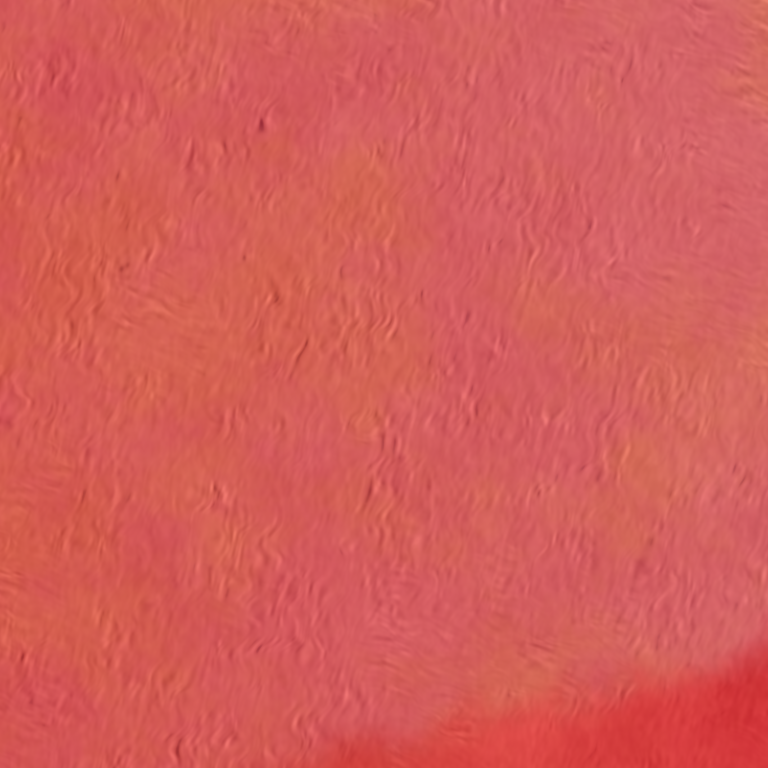
Reproduce this texture procedurally as a WebGL 1 fragment shader.

```glsl
precision highp float;
uniform vec2 u_resolution;

float hash(vec2 p) {
  vec3 q = fract(p.xyx * vec3(0.1031, 0.1030, 0.0973));
  q += dot(q, q.yzx + 33.33);
  return fract((q.x + q.y) * q.z);
}

float noise(vec2 p) {
  vec2 i = floor(p), f = fract(p);
  f = f * f * f * (f * (f * 6.0 - 15.0) + 10.0);
  return mix(mix(hash(i), hash(i + vec2(1.0, 0.0)), f.x),
             mix(hash(i + vec2(0.0, 1.0)), hash(i + 1.0), f.x), f.y);
}

float fbm(vec2 p) {
  float sum = 0.0, weight = 0.5;
  for (int i = 0; i < 5; i++) {
    sum += weight * noise(p);
    p = mat2(0.8, 0.6, -0.6, 0.8) * p * 2.03 + 17.3;
    weight *= 0.5;
  }
  return sum / 0.969;
}

// Side-lit ridges running along the given angle, in two sizes
float strokes(vec2 p, float angle) {
  float c = cos(angle), s = sin(angle);
  vec2 q = vec2(c * p.x + s * p.y, c * p.y - s * p.x);
  q += 0.012 * (vec2(noise(p * 34.0), noise(p * 34.0 + 50.0)) - 0.5);
  vec2 coarse = q * vec2(125.0, 52.0) + 190.0;
  vec2 fine = q * vec2(190.0, 75.0) + 470.0;
  return 0.65 * (noise(coarse) - noise(coarse + vec2(0.75, 0.25)))
       + 0.5 * (noise(fine) - noise(fine + vec2(0.75, 0.25)));
}

void main() {
  vec2 uv = gl_FragCoord.xy / u_resolution;

  // Soft drifts of rose and orange, paler to the upper right
  float warmth = fbm(uv * vec2(5.0, 6.0) + 3.7) + 0.5 * (fbm(uv * 17.0 + 31.0) - 0.5);
  vec3 color = mix(vec3(0.83, 0.345, 0.365), vec3(0.835, 0.385, 0.32),
                   smoothstep(0.2, 0.8, warmth));
  float paleness = uv.x - 0.5 + 0.35 * (uv.y - 0.5);
  color += vec3(0.005, 0.06, 0.06) * paleness + vec3(0.0, 0.012, 0.008);
  color += vec3(0.03, 0.05, 0.05) * (fbm(uv * 11.0 + 71.0) - 0.5);

  // Red band rising along the lower right edge, its rim uneven
  float edge = -0.06 + 0.21 * uv.x + 0.07 * (fbm(uv * 13.0 + 8.0) - 0.5);
  float band = smoothstep(0.04, -0.05, uv.y - edge) * smoothstep(0.1, 0.5, uv.x);
  vec3 red = mix(vec3(0.82, 0.30, 0.25), vec3(0.85, 0.22, 0.235), uv.x);
  color = mix(color, red + 0.12 * (warmth - 0.5), 0.92 * band);

  // Patchy relief: steep strokes, turning shallow in places
  float turn = smoothstep(0.52, 0.66, fbm(uv * 5.0 + 43.0) + 0.1 * (uv.x - uv.y));
  float relief = mix(strokes(uv, -0.3), strokes(uv, 1.1), 0.8 * turn);
  float patches = smoothstep(0.42, 0.78, fbm(uv * 20.0 + 120.0));
  float marks = smoothstep(0.7, 0.95, noise(uv * 31.0 + 210.0));
  float depth = (0.04 + 0.09 * patches + 0.07 * marks) * (1.0 - 0.4 * band);
  color += relief * depth * vec3(1.0, 0.9, 0.8);

  // Faint dark nicks and fine mottling
  float nick = smoothstep(0.25, 0.8, -relief) * marks;
  color -= nick * vec3(0.1, 0.06, 0.04);
  color += 0.022 * (noise(uv * vec2(170.0, 95.0) + 300.0) - 0.5);
  color += vec3(0.015, 0.03, 0.01) * (fbm(uv * 50.0 + 400.0) - 0.5);

  gl_FragColor = vec4(clamp(color, 0.0, 1.0), 1.0);
}
```
